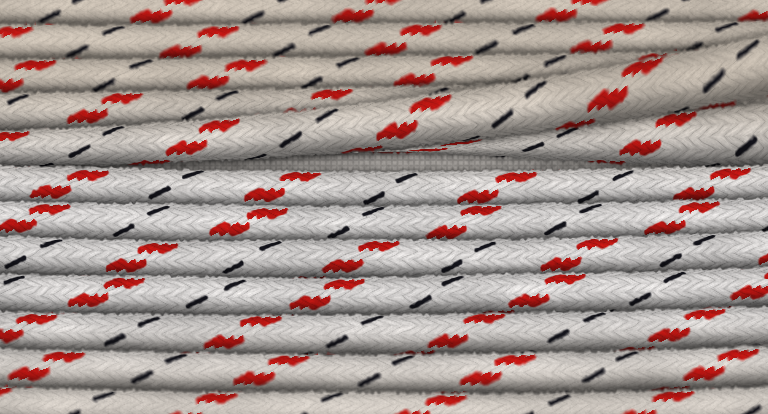
Write a WebGL 1 fragment shader that draws this texture.

```glsl
precision highp float;
// Stacked rows of braided cotton rope with red and black tracer flecks, one rope crossing them.
uniform vec2 u_resolution;

#define ROPES 13
#define UNIT 0.0485
#define WARM vec3(0.785, 0.745, 0.695)
#define COOL vec3(0.835, 0.825, 0.82)
#define RED vec3(0.76, 0.09, 0.075)
#define BLACK vec3(0.08, 0.08, 0.11)
#define MESH vec3(0.76, 0.74, 0.72)
#define STRAND_PITCH 0.62
#define BRAID_ROWS 2.2
#define FLECK_STEP vec2(1.75, 1.08)
#define FUZZ 0.008

float hash(vec2 p) {
  vec3 q = fract(vec3(p.xyx) * 0.1031);
  q += dot(q, q.yzx + 33.33);
  return fract((q.x + q.y) * q.z);
}

float noise(vec2 p) {
  vec2 i = floor(p), f = fract(p);
  f = f * f * (3.0 - 2.0 * f);
  return mix(mix(hash(i), hash(i + vec2(1, 0)), f.x),
             mix(hash(i + vec2(0, 1)), hash(i + vec2(1, 1)), f.x), f.y);
}

vec4 pickMask(float k) { return 1.0 - step(0.5, abs(vec4(0, 1, 2, 3) - k)); }

// Position of the first red fleck along each rope, in rope units
float fleckPhase(float i) {
  return dot(vec4(7.5, 9.0, 10.4, 4.35), pickMask(i))
       + dot(vec4(0.2, 9.2, 2.6, 0.75), pickMask(i - 4.0))
       + dot(vec4(6.2, 4.4, 11.2, 1.5), pickMask(i - 8.0))
       + dot(vec4(9.1, 0, 0, 0), pickMask(i - 12.0));
}

// Center height and radius of a rope at x
vec2 ropePath(float i, float row, float x) {
  if (i == 4.0) return vec2(0.594 + 0.0437 * x, max(0.001, 0.081 * smoothstep(0.7, 1.9, x) - 0.006));
  if (i == 5.0) return vec2(0.641 + 0.0164 * x + 0.05 * x * x, 0.043 + 0.017 * x);
  float arch = 1.0 - pow(abs(x / 0.95 - 1.0), 2.0);
  float rise = 0.011 * x * exp(-0.3 * (row - 7.7) * (row - 7.7));
  float bend = row < 4.0 ? -0.006 * row * x : 0.018 * arch - rise;
  bend += 0.007 * (noise(vec2(x * 2.5, row * 7.3)) - 0.5);
  return vec2(0.973 - 0.0813 * row - 0.00049 * row * row - bend, 0.049);
}

float strandDistance(vec2 p, float halfLength, float width) {
  vec2 dir = vec2(0.88, 0.47);
  float along = clamp(dot(p, dir), -halfLength, halfLength);
  return length(p - dir * along) - width;
}

// Plaited surface: x runs along the rope, y is the angle around it
vec3 ropeColor(vec2 q, float i, float row, float focus, vec3 cotton) {
  float lane = q.y * BRAID_ROWS + 0.2 * (noise(q * 2.0 + row * 9.0) - 0.5);
  float laneId = floor(lane), across = fract(lane) - 0.5;
  float lean = mod(laneId, 2.0) * 2.0 - 1.0;
  float u = q.x / STRAND_PITCH + lean * across * 1.3 + 0.4 * noise(q * 1.7 + row * 5.0);
  float strandPos = fract(u) * 2.0 - 1.0;
  float bulge = sqrt(max(0.0, 1.0 - strandPos * strandPos)) * (1.0 - 1.2 * across * across);
  float fibre = noise(vec2(u * 8.0, lane * 5.0 + row * 31.0));
  float tone = hash(vec2(floor(u) + 50.0, laneId + row * 17.0));

  // Red and black flecks wind around the rope, half a period apart
  float period = 10.1 + 0.11 * row;
  vec2 f = vec2(q.x - fleckPhase(i), q.y + 0.3);
  float turn = floor(f.y / FLECK_STEP.y + 0.5);
  f -= turn * FLECK_STEP;
  vec2 id = vec2(floor(f.x / period * 2.0 + 0.5) + 20.0, turn + row * 3.0 + 9.0);
  f += 0.2 * (vec2(hash(id), hash(id + 7.7)) - 0.5);
  f += 0.08 * (vec2(noise(q * 6.0), noise(q * 6.0 + 40.0)) - 0.5);
  vec2 r = vec2(mod(f.x + 0.5 * period, period) - 0.5 * period, f.y);
  vec2 b = vec2(mod(f.x, period) - 0.5 * period, f.y);
  float k = clamp(floor((r.x - r.y * 1.87) / 0.48 + 0.5), -1.0, 1.0);
  float soft = mix(0.14, 0.06, focus);
  float red = 1.0 - smoothstep(-soft, soft, strandDistance(r - k * vec2(0.48, 0.04), 0.33, 0.25));
  float black = 1.0 - smoothstep(-soft, soft, strandDistance(b, 0.48, 0.12));

  float relief = 1.0 + mix(0.4, 1.0, focus)
               * (0.23 * (bulge - 0.75) + 0.11 * (fibre - 0.5) + 0.07 * (tone - 0.5));
  return mix(mix(cotton, RED, red), BLACK, black) * relief;
}

void main() {
  vec2 p = gl_FragCoord.xy / u_resolution.y;
  float pixel = 1.0 / u_resolution.y;
  float focus = 1.0 - smoothstep(0.1, 0.45, abs(p.y - 0.46));

  // Warmer cotton toward the top, slightly toward the bottom
  float warmth = smoothstep(0.5, 0.85, p.y) + 0.55 * smoothstep(0.3, 0.0, p.y);
  vec3 cotton = mix(COOL, WARM, warmth);

  // Woven mesh behind the ropes
  vec2 weave = abs(fract(p * 75.0) - 0.5);
  vec3 color = MESH * (1.0 - 0.12 * smoothstep(0.2, 0.45, max(weave.x, weave.y)));

  // Ropes from the back to the front
  for (int n = 0; n < ROPES; n++) {
    float i = float(n);
    float row = i > 4.5 ? i - 1.0 : i;
    vec2 path = ropePath(i, row, p.x);
    float dy = p.y - path.x;
    float fuzz = FUZZ * (noise(vec2(p.x * 130.0, p.y * 100.0 + i * 13.0)) - 0.5);
    float d = abs(dy) - path.y + fuzz;

    // Contact shadow, wider below the rope
    float reach = dy < 0.0 ? 0.014 : 0.011;
    color *= 1.0 - 0.47 * exp(-max(d, 0.0) / reach);

    float t = clamp(dy / path.y, -0.99, 0.99);
    vec3 rope = ropeColor(vec2(p.x / UNIT, asin(t)), i, row, focus, cotton);
    rope *= mix(0.5, 1.0, smoothstep(-1.1, 0.15, t)) * (1.0 - 0.16 * smoothstep(0.4, 1.0, t));
    rope *= 0.94 + 0.12 * noise(vec2(p.x * 7.0, p.y * 14.0 + i * 5.0));
    float edge = pixel + mix(0.005, 0.001, focus);
    color = mix(color, rope, 1.0 - smoothstep(-edge, edge, d));
  }

  color *= 0.97 + 0.06 * noise(p * 260.0);
  gl_FragColor = vec4(color, 1.0);
}
```
